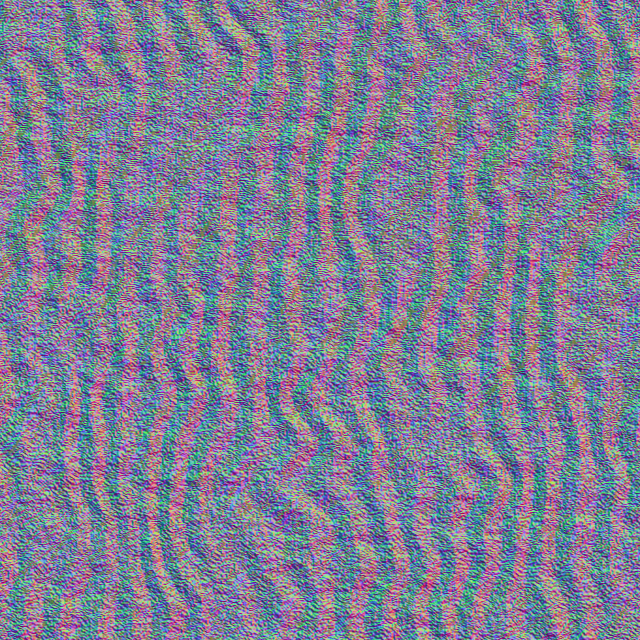
A WebGL 1 fragment shader for this texture map:

```glsl
precision highp float;

uniform vec2 u_resolution;

const float RIPPLE_COUNT = 18.0;      // ridges across the canvas
const float RIPPLE_HEIGHT = 0.0165;
const float CREST_ROUNDING = 0.03;
const vec2 BEND_SCALE = vec2(4.0, 6.0);
const float BEND_AMOUNT = 0.085;
const vec2 KINK_SCALE = vec2(10.0, 15.0);
const float KINK_AMOUNT = 0.042;
const vec2 FRAY_SCALE = vec2(50.0, 80.0);
const float FRAY_AMOUNT = 0.007;
const vec2 FADE_SCALE = vec2(14.0, 6.0);
const vec2 LUMP_SCALE = vec2(24.0, 38.0);
const float LUMP_HEIGHT = 0.011;
const vec2 PEBBLE_SCALE = vec2(75.0, 130.0);
const float PEBBLE_HEIGHT = 0.0045;
const vec2 GRAIN_SCALE = vec2(340.0, 580.0);
const float GRAIN_HEIGHT = 0.0074;
const float GRAIN_DRIFT = 0.005;      // keeps grains out of straight rows
const float DRIFT_SCALE = 55.0;
const float SOFTENING = 0.0012;       // spacing of the averaged grain samples
const float BROAD_STEP = 0.0007;      // half widths of the slope estimates
const float GRAIN_STEP = 0.0004;

float hash(vec2 cell) {
  return fract(sin(dot(cell, vec2(127.1, 311.7))) * 43758.5453);
}

float valueNoise(vec2 p) {
  vec2 cell = floor(p);
  vec2 f = fract(p);
  vec2 w = f * f * (3.0 - 2.0 * f);
  float low = mix(hash(cell), hash(cell + vec2(1.0, 0.0)), w.x);
  float high = mix(hash(cell + vec2(0.0, 1.0)), hash(cell + vec2(1.0, 1.0)), w.x);
  return mix(low, high, w.y);
}

// Triangle wave between 0 and 1 with slightly rounded crests and troughs
float roundedTriangle(float phase) {
  float wave = cos(6.2831853 * phase) * (1.0 - CREST_ROUNDING);
  return acos(wave) / 3.1415927;
}

// Upright ridges, bent sideways and fading in and out
float rippleHeight(vec2 p) {
  float x = p.x;
  x += BEND_AMOUNT * valueNoise(p * BEND_SCALE + 3.7);
  x += KINK_AMOUNT * valueNoise(p * KINK_SCALE + 17.3);
  x += FRAY_AMOUNT * valueNoise(p * FRAY_SCALE + 41.9);
  float strength = smoothstep(0.15, 0.55, valueNoise(p * FADE_SCALE + 9.1));
  return RIPPLE_HEIGHT * mix(0.2, 1.0, strength)
       * (roundedTriangle(x * RIPPLE_COUNT) - 0.5);
}

float broadHeight(vec2 p) {
  return rippleHeight(p)
       + LUMP_HEIGHT * valueNoise(p * LUMP_SCALE + 5.3)
       + PEBBLE_HEIGHT * valueNoise(p * PEBBLE_SCALE + 29.6);
}

vec2 broadSlope(vec2 p) {
  vec2 d = vec2(BROAD_STEP, 0.0);
  return vec2(broadHeight(p + d.xy) - broadHeight(p - d.xy),
              broadHeight(p + d.yx) - broadHeight(p - d.yx)) / (2.0 * BROAD_STEP);
}

float grainHeight(vec2 p) {
  return GRAIN_HEIGHT * valueNoise(p * GRAIN_SCALE);
}

vec2 grainSlope(vec2 p) {
  vec2 d = vec2(GRAIN_STEP, 0.0);
  return vec2(grainHeight(p + d.xy) - grainHeight(p - d.xy),
              grainHeight(p + d.yx) - grainHeight(p - d.yx)) / (2.0 * GRAIN_STEP);
}

void main() {
  vec2 p = gl_FragCoord.xy / u_resolution;
  vec2 broad = broadSlope(p);
  vec2 grainPoint = p;
  grainPoint.y += GRAIN_DRIFT * valueNoise(p * DRIFT_SCALE + 61.2);

  // Average the steep grain normals over a small square
  vec3 normal = vec3(0.0);
  for (int i = 0; i < 4; i++) {
    float k = float(i);
    vec2 offset = (vec2(mod(k, 2.0), floor(k / 2.0)) - 0.5) * SOFTENING;
    vec2 slope = broad + grainSlope(grainPoint + offset);
    normal += normalize(vec3(-slope, 1.0)) * 0.25;
  }

  // Sideways tilt in red and green, upward facing part in blue
  gl_FragColor = vec4(normal.xy * 0.5 + 0.5, normal.z, 1.0);
}
```
